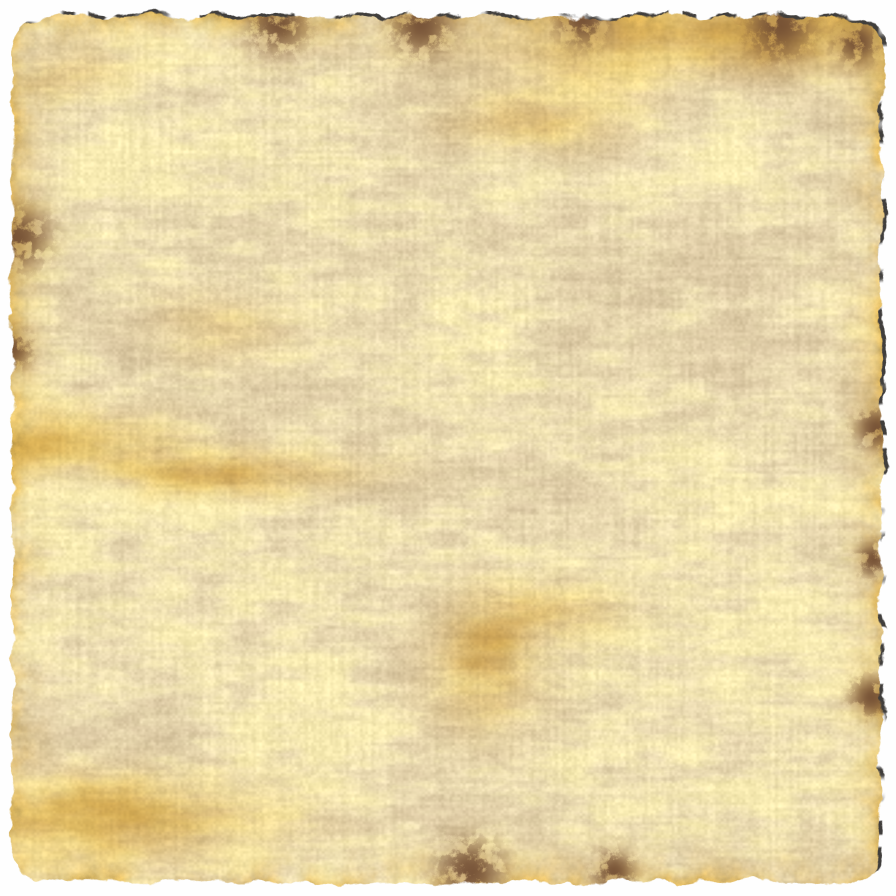
This texture is drawn by a Shadertoy shader. Its source:

```glsl
// Aged parchment sheet with a torn outline on a white ground.
// A noisy rounded box cuts the sheet; stretched value noise gives fibres and
// mottling, soft ellipses give stains, and speckled spots scorch the rim.
#define SHEET_CENTER vec2(0.4985, 0.4985)
#define SHEET_HALF vec2(0.487, 0.485)
#define CORNER_RADIUS 0.045
#define TEAR_DEPTH 0.017
#define RIM_WIDTH 0.016
#define MOTTLE 0.95
#define GRAIN 0.065
#define WEAVE 0.045

const vec3 PAPER = vec3(0.925, 0.865, 0.700);
const vec3 CREAM = vec3(0.975, 0.925, 0.700);
const vec3 DUST = vec3(0.855, 0.780, 0.635);
const vec3 OCHRE = vec3(0.860, 0.690, 0.310);
const vec3 UMBER = vec3(0.670, 0.490, 0.250);
const vec3 SCORCH = vec3(0.420, 0.280, 0.190);

// Stain ellipses: center, radii
const vec4 STAINS[9] = vec4[9](
    vec4(0.04, 0.510, 0.13, 0.035), vec4(0.25, 0.472, 0.14, 0.024),
    vec4(0.55, 0.255, 0.055, 0.060), vec4(0.61, 0.310, 0.080, 0.030),
    vec4(0.12, 0.085, 0.17, 0.048), vec4(0.80, 0.955, 0.23, 0.045),
    vec4(0.60, 0.870, 0.09, 0.035), vec4(0.25, 0.635, 0.08, 0.040),
    vec4(0.08, 0.915, 0.07, 0.025));
const float STAIN_POWER[9] = float[9](0.8, 0.7, 0.72, 0.45, 0.75, 0.85, 0.5, 0.3, 0.4);

// Scorched spots: center, radius
const vec3 BURNS[12] = vec3[12](
    vec3(0.31, 0.974, 0.040), vec3(0.47, 0.972, 0.040), vec3(0.65, 0.978, 0.035),
    vec3(0.87, 0.973, 0.045), vec3(0.957, 0.953, 0.030), vec3(0.019, 0.735, 0.042),
    vec3(0.012, 0.61, 0.028), vec3(0.978, 0.522, 0.028), vec3(0.975, 0.376, 0.024),
    vec3(0.973, 0.222, 0.028), vec3(0.525, 0.027, 0.043), vec3(0.685, 0.027, 0.028));

float hash(vec2 p) {
    vec3 q = fract(vec3(p.xyx) * 0.1031);
    q += dot(q, q.yzx + 33.33);
    return fract((q.x + q.y) * q.z);
}

float noise(vec2 p) {
    vec2 cell = floor(p), f = fract(p);
    f = f * f * (3.0 - 2.0 * f);
    return mix(mix(hash(cell), hash(cell + vec2(1, 0)), f.x),
               mix(hash(cell + vec2(0, 1)), hash(cell + vec2(1, 1)), f.x), f.y);
}

float fbm(vec2 p) {
    float sum = 0.0, gain = 0.5;
    for (int i = 0; i < 5; i++) {
        sum += gain * noise(p);
        p = mat2(1.96, 0.4, -0.4, 1.96) * p + 17.3;
        gain *= 0.5;
    }
    return sum / 0.97;
}

// Signed distance to the sheet, negative inside
float sheetDistance(vec2 p) {
    vec2 q = abs(p - SHEET_CENTER) - SHEET_HALF + CORNER_RADIUS;
    float box = length(max(q, 0.0)) + min(max(q.x, q.y), 0.0) - CORNER_RADIUS;
    return box + TEAR_DEPTH * (fbm(p * 42.0 + 5.0) - 0.38);
}

float stainAmount(vec2 p) {
    vec2 warped = p + 0.05 * (vec2(fbm(p * 9.0), fbm(p * 9.0 + 40.0)) - 0.5);
    float amount = 0.0;
    for (int i = 0; i < 9; i++) {
        vec2 d = (warped - STAINS[i].xy) / STAINS[i].zw;
        amount += STAIN_POWER[i] * exp(-dot(d, d));
    }
    return amount * (0.55 + 0.8 * fbm(p * vec2(16.0, 34.0) + 9.0));
}

float burnAmount(vec2 p) {
    float amount = 0.0;
    for (int i = 0; i < 12; i++) {
        vec2 d = (p - BURNS[i].xy) / BURNS[i].z;
        amount = max(amount, exp(-1.6 * dot(d, d)));
    }
    return amount;
}

vec3 paperColor(vec2 p) {
    // Broad mottling and horizontal fibres
    float cloud = fbm(p * vec2(6.0, 11.0) + 3.0) - 0.5;
    float fibre = fbm(p * vec2(22.0, 65.0) + 21.0) - 0.5;
    float tone = MOTTLE * (1.7 * cloud + 1.5 * fibre);
    vec3 color = mix(PAPER, CREAM, clamp(tone * 1.7 + 0.15, 0.0, 1.0));
    color = mix(color, DUST, clamp(-tone * 1.5, 0.0, 0.85));

    // Crossed threads and fine grain
    float threads = noise(p * vec2(240.0, 12.0)) + noise(p * vec2(16.0, 260.0)) - 1.0;
    float grain = noise(p * 330.0) + 0.6 * noise(p * 170.0) - 0.8;
    return color + WEAVE * threads + GRAIN * grain;
}

void mainImage(out vec4 fragColor, in vec2 fragCoord) {
    vec2 p = fragCoord / iResolution.xy;
    float pixel = 1.0 / min(iResolution.x, iResolution.y);
    float d = sheetDistance(p);
    vec3 paper = paperColor(p);

    // Stains deepen from ochre to umber
    float stain = stainAmount(p);
    paper = mix(paper, paper * OCHRE / PAPER, clamp(stain, 0.0, 0.85));
    paper = mix(paper, UMBER, 0.4 * smoothstep(0.35, 1.1, stain));

    // Yellowed rim and speckled scorches
    float patches = fbm(p * 24.0 + 60.0), speckle = fbm(p * 95.0 + 11.0);
    float rim = exp(min(d, 0.0) / RIM_WIDTH) * smoothstep(0.2, 0.7, patches);
    paper = mix(paper, OCHRE * (0.75 + 0.5 * speckle), 0.85 * rim);
    float burn = burnAmount(p);
    paper = mix(paper, UMBER, 0.55 * burn);
    paper = mix(paper, SCORCH, 0.85 * burn * smoothstep(0.4, 0.62, speckle + 0.12 * burn));

    // Broken dark shadow toward the upper right
    float shadowShape = sheetDistance(p - vec2(0.004, 0.003));
    float shadow = 1.0 - smoothstep(-pixel, pixel, shadowShape);
    shadow *= smoothstep(0.42, 0.62, noise(p * 65.0 + 8.0));
    vec3 ground = mix(vec3(0.995), vec3(0.12, 0.11, 0.10), 0.85 * shadow);
    float cover = 1.0 - smoothstep(-pixel, pixel, d);
    fragColor = vec4(clamp(mix(ground, paper, cover), 0.0, 1.0), 1.0);
}
```
